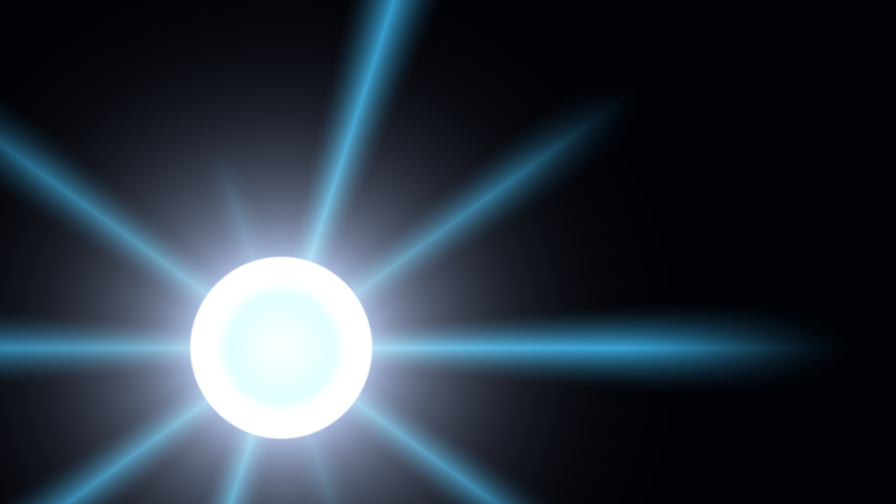
This background is drawn by a Shadertoy shader. Its source:

```glsl
// A white-hot orb with a blue-violet glow and ten soft blue light rays on black.

const vec2 ORB_CENTER = vec2(0.558, 0.310);
const float ORB_RADIUS = 0.1805;
const int RAY_COUNT = 10;
const float TAU = 6.2831853;

const vec3 SPACE_COLOR = vec3(0.002, 0.004, 0.022);
const vec3 GLOW_COLOR = vec3(0.76, 0.84, 1.0);
const vec3 RAY_COLOR = vec3(0.20, 0.63, 0.83);
const vec3 CORE_COLOR = vec3(0.89, 1.0, 1.0);

// Length and strength of each ray, counter-clockwise from the right
const float RAY_LENGTH[RAY_COUNT] = float[](
    1.16, 0.90, 1.25, 0.44, 0.98, 1.15, 1.05, 1.05, 0.44, 0.80);
const float RAY_STRENGTH[RAY_COUNT] = float[](
    1.0, 0.68, 0.95, 0.25, 0.70, 0.80, 0.80, 0.86, 0.27, 0.78);

vec3 screenBlend(vec3 a, vec3 b) {
    return 1.0 - (1.0 - a) * (1.0 - b);
}

vec2 rotate(vec2 p, float angle) {
    float c = cos(angle), s = sin(angle);
    return vec2(c * p.x - s * p.y, s * p.x + c * p.y);
}

// A beam along +x that widens, then narrows and fades at its tip
float rayLight(vec2 p, float len) {
    if (p.x <= 0.0 || p.x >= len) return 0.0;
    float t = p.x / len;
    float taper = sqrt(1.0 - pow(t, 5.0));
    float halfWidth = (0.026 + 0.095 * p.x) * taper + 0.002;
    float profile = max(1.0 - abs(p.y) / halfWidth, 0.0);
    return pow(profile, 1.7) * (1.0 - smoothstep(0.55, 1.0, t));
}

// Halo that decays outward from the rim of the orb
float haloLight(float dist) {
    float decay = exp(-5.8 * max(dist - ORB_RADIUS, 0.0));
    return 0.86 * decay * (1.0 - smoothstep(0.35, 0.95, dist));
}

// White rim around a pale cyan core with a soft bright middle
vec3 orbColor(float dist) {
    float d = dist / ORB_RADIUS;
    float tint = 1.0 - smoothstep(0.56, 0.74, d);
    tint *= mix(0.2, 1.0, smoothstep(0.0, 0.6, d));
    return mix(vec3(1.0), CORE_COLOR, tint);
}

void mainImage(out vec4 fragColor, in vec2 fragCoord) {
    vec2 p = fragCoord / iResolution.y - ORB_CENTER;
    float dist = length(p);

    // Dark space and halo
    vec3 color = screenBlend(SPACE_COLOR, GLOW_COLOR * haloLight(dist));

    // Evenly spaced rays
    for (int i = 0; i < RAY_COUNT; i++) {
        float angle = TAU * float(i) / float(RAY_COUNT);
        float light = rayLight(rotate(p, -angle), RAY_LENGTH[i]);
        color = screenBlend(color, RAY_COLOR * light * RAY_STRENGTH[i]);
    }

    // Orb with a smooth edge
    float edge = 1.5 / iResolution.y;
    float orbMask = 1.0 - smoothstep(-edge, edge, dist - ORB_RADIUS);
    color = mix(color, orbColor(dist), orbMask);

    fragColor = vec4(color, 1.0);
}
```
